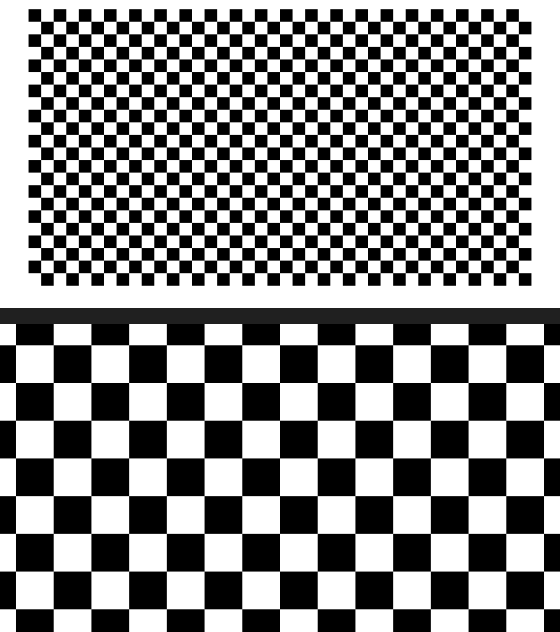
Top: the whole. Bottom: its middle third, enlarged.
Write a Shadertoy shader that draws this pattern.

```glsl
// Black and white checkerboard of 40 by 22 squares on a white page.

const vec2 GRID = vec2(40.0, 22.0);    // squares across and down
const float CELL = 0.02245;            // square side, in canvas widths
const float TOP_MARGIN = 0.0164;       // gap above the board, in canvas widths
const vec3 PAPER = vec3(1.0);
const vec3 INK = vec3(0.0);

// Integral of a square wave: +1 over even cells, -1 over odd cells.
vec2 waveIntegral(vec2 x) {
    return 1.0 - abs(mod(x, 2.0) - 1.0);
}

// Exact ink coverage of a box, in cells, counted from the top left square.
float checkerCoverage(vec2 center, vec2 size) {
    vec2 low = clamp(center - 0.5 * size, vec2(0.0), GRID);
    vec2 high = clamp(center + 0.5 * size, vec2(0.0), GRID);
    vec2 inside = (high - low) / size;
    vec2 wave = (waveIntegral(high) - waveIntegral(low)) / size;
    return 0.5 * (inside.x * inside.y + wave.x * wave.y);
}

void mainImage(out vec4 fragColor, in vec2 fragCoord) {
    // Canvas-width units, with y running down from the top edge
    vec2 p = vec2(fragCoord.x, iResolution.y - fragCoord.y) / iResolution.x;

    // The board is centred across and hangs from the top margin
    vec2 corner = vec2(0.5 - 0.5 * GRID.x * CELL, TOP_MARGIN);
    vec2 cells = (p - corner) / CELL;
    vec2 pixelSize = vec2(1.0 / (iResolution.x * CELL));

    float ink = checkerCoverage(cells, pixelSize);
    fragColor = vec4(mix(PAPER, INK, ink), 1.0);
}
```
